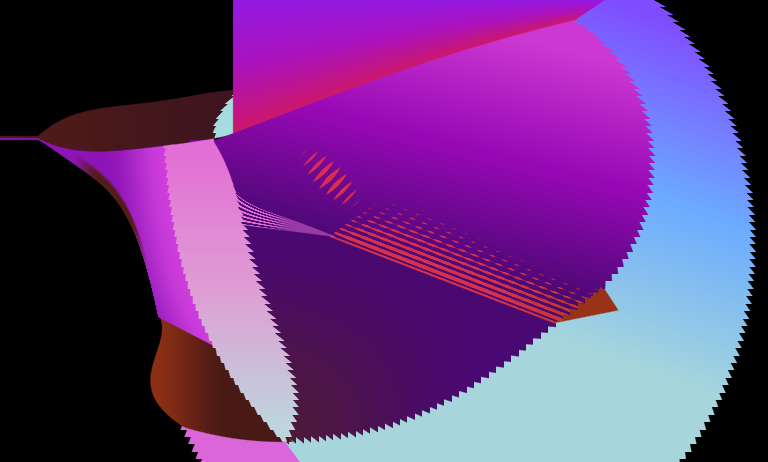
Reproduce this background procedurally as a WebGL 1 fragment shader.

```glsl
precision highp float;
// Folded ribbons of violet, pink and ice blue twisting over black.
// Each sheet is bounded by smooth five-knot curves, some with saw teeth,
// and layered back to front; crossing stripes make the red interference.

#define CANVAS vec2(7.68, 4.62)
#define TOOTH_RATE 13.5
#define TOOTH_SIZE 0.065
#define STRAND_RATE 16.0
#define STRAND_COUNT 6.0
#define BROWN vec3(0.32, 0.11, 0.09)
#define RUST vec3(0.60, 0.20, 0.09)
#define RED vec3(0.84, 0.19, 0.30)
#define PINK vec3(0.89, 0.43, 0.83)

uniform vec2 u_resolution;

// Quartic through five evenly spaced knots, s = 0..4
float curve(float s, float a, float b, float c, float d, float e) {
  s = clamp(s, 0.0, 4.0);
  float d2 = a - 2.0 * b + c;
  float d3 = d - 3.0 * c + 3.0 * b - a;
  float d4 = e - 4.0 * d + 6.0 * c - 4.0 * b + a;
  return a + s * (b - a + (s - 1.0) / 2.0 * (d2
    + (s - 2.0) / 3.0 * (d3 + (s - 3.0) / 4.0 * d4)));
}

// Coverage of the side where d is positive, one pixel soft
float cover(float d) {
  return clamp(0.5 + d * u_resolution.y / CANVAS.y * 0.8, 0.0, 1.0);
}

float tooth(float t) {
  return TOOTH_SIZE * (fract(t * TOOTH_RATE) - 0.5);
}

float wave(float t) {
  return 0.5 + 0.5 * cos(6.28318 * t);
}

vec3 ramp(vec3 a, vec3 b, vec3 c, float t) {
  return mix(mix(a, b, clamp(t, 0.0, 1.0)), c, clamp(t - 1.0, 0.0, 1.0));
}

void main() {
  // Canvas units, y pointing down
  vec2 p = gl_FragCoord.xy / u_resolution * CANVAS;
  p.y = CANVAS.y - p.y;
  float x = p.x, y = p.y;
  vec3 color = vec3(0.0);

  // Shared boundaries
  float petalS = (y - 1.42) / 0.75;
  float petalLeft = curve(petalS, 1.64, 1.72, 1.90, 2.25, 2.83);
  float petalRight = curve(petalS, 2.14, 2.42, 2.63, 2.90, 2.86);
  float wingS = (x - 0.38) / 0.49;
  float wingTop = curve(wingS, 1.36, 1.11, 1.04, 0.97, 0.90);
  float wingBase = curve(wingS, 1.38, 1.51, 1.49, 1.43, 1.34);
  float fanTop = curve((x - 2.15) / 0.9, 1.40, 1.06, 0.73, 0.44, 0.20);

  // Ice blue disc behind everything
  float dy2 = (y - 2.45) * (y - 2.45);
  float discEdge = 7.53 - 0.13 * dy2 - 0.005 * dy2 * dy2 + tooth(y);
  vec3 ice = ramp(vec3(0.50, 0.30, 1.0), vec3(0.42, 0.67, 1.0),
    vec3(0.65, 0.84, 0.86), (y - 0.25 - 0.35 * (x - 6.8)) / 1.8);
  color = mix(color, ice, cover(discEdge - x) * cover(x - 2.7));

  // Pink hem at the lower left
  float hem = cover(y - 4.2) * cover(x - 1.83 - 0.5 * (y - 4.28) + tooth(y));
  color = mix(color, vec3(0.86, 0.40, 0.85), hem * cover(2.85 + 0.75 * (y - 4.42) - x));

  // Brown wing with a pale sliver
  float wing = cover(y - wingTop) * cover(wingBase - y) * cover(2.35 - x);
  color = mix(color, mix(BROWN, vec3(0.24, 0.08, 0.12), x / 2.3), wing);
  float sliver = cover(x - 2.14 - 0.9 * (1.28 - y) * (1.28 - y) - 0.3 * max(1.28 - y, 0.0) + 0.5 * tooth(y));
  color = mix(color, vec3(0.65, 0.86, 0.88), wing * sliver);

  // Magenta panel at the top
  vec3 panelColor = ramp(vec3(0.58, 0.10, 0.88), vec3(0.67, 0.07, 0.74),
    vec3(0.80, 0.09, 0.42), 2.0 * y / max(fanTop, 0.15));
  float panel = cover(x - 2.33) * cover(fanTop + 0.02 - y) * cover(6.05 - 1.5 * y - x);
  color = mix(color, panelColor, panel);

  // Rust tab peeking out at the right
  float tab = cover(3.22 - 0.2 * (x - 5.6) - y) * cover(6.15 - 0.65 * (3.05 - y) - x);
  color = mix(color, RUST, tab * cover(x - 5.5) * cover(y - 2.82));

  // Violet fan
  float fanRight = curve((y - 0.2) / 0.7, 5.75, 6.37, 6.52, 6.40, 5.90) + tooth(y);
  float fanBase = curve((x - 2.8) / 0.8, 4.42, 4.33, 4.05, 3.52, 2.90) + tooth(x);
  float fan = cover(y - fanTop) * cover(fanRight - x) * cover(fanBase - y)
    * cover(x - 0.5 * (petalLeft + petalRight));
  float shade = y + 0.25 * (4.5 - x);
  vec3 fanColor = ramp(vec3(0.80, 0.22, 0.82), vec3(0.59, 0.03, 0.71),
    vec3(0.29, 0.03, 0.45), (shade - 0.2) / 1.25);
  fanColor = mix(fanColor, vec3(0.30, 0.10, 0.22),
    smoothstep(2.2, 4.3, y) * smoothstep(5.0, 2.6, x));

  // Red strands: two stripe families crossing inside a wedge
  float wedgeTop = curve((x - 3.3) / 0.65, 2.36, 2.03, 2.27, 2.60, 2.88);
  float wedgeBase = 2.37 + 0.385 * (x - 3.3);
  float h = (y - wedgeTop) / max(wedgeBase - wedgeTop, 0.01);
  float weave = mix(wave(0.6 * x * 9.0 + 0.8 * y * 9.0), 1.0, clamp(h, 0.0, 1.0));
  float strands = 0.65 * wave((wedgeBase - y) * STRAND_RATE) + 0.35 * weave;
  float red = smoothstep(-0.1, 0.15, strands - 1.0 + 0.58 * h);
  red *= cover(wedgeBase - y) * cover(y - wedgeTop) * cover(x - 3.3);
  fanColor = mix(fanColor, mix(RED, vec3(0.76, 0.22, 0.14), smoothstep(4.8, 6.0, x)), red);

  // Short slanted strokes above the wedge
  vec2 q = vec2(x + y - 5.08, x - y - 1.52) * 0.707;
  float inside = 1.0 - length(q / vec2(0.42, 0.17));
  fanColor = mix(fanColor, RED, smoothstep(0.0, 0.25, wave(q.x * 11.0) - 1.0 + 0.8 * inside));

  // Pale threads converging on the wedge tip
  float threadTop = curve((x - 2.2) / 0.2875, 1.75, 2.03, 2.15, 2.25, 2.36);
  float threadBase = 2.22 + 0.13 * (x - 2.2);
  float k = (y - threadTop) / max(threadBase - threadTop, 0.012);
  float thread = smoothstep(0.35, 0.75, wave(k * STRAND_COUNT));
  thread = mix(thread, 0.5, smoothstep(2.6, 3.0, x)) * cover(3.35 - x);
  fanColor = mix(fanColor, PINK, thread * cover(y - threadTop) * cover(threadBase - y));
  color = mix(color, fanColor, fan);

  // Rust fold at the lower left
  float foldLeft = curve((y - 3.17) / 0.28, 1.60, 1.59, 1.51, 1.56, 1.87);
  float foldBase = 4.42 - 0.15 * (2.83 - x) * (2.83 - x);
  float fold = cover(x - foldLeft) * cover(foldBase - y) * cover(y - 3.1) * cover(petalLeft + 0.1 - x);
  color = mix(color, mix(RUST * 0.92, BROWN * 0.9, smoothstep(1.5, 2.3, x)), fold);

  // Magenta body sweeping down from the wing tip
  float bodyBase = curve((x - 0.38) / 0.3, 1.40, 1.60, 1.82, 2.20, 3.17) + 0.52 * max(x - 1.58, 0.0);
  float body = cover(y - wingBase) * cover(bodyBase - y) * cover(petalLeft + 0.1 - x);
  vec3 bodyColor = mix(vec3(0.56, 0.08, 0.72), vec3(0.80, 0.24, 0.86),
    smoothstep(0.6, 0.0, petalLeft - x));
  float rim = smoothstep(0.14, 0.08, bodyBase - y) * smoothstep(0.7, 1.0, x) * smoothstep(1.5, 1.3, x);
  color = mix(color, mix(bodyColor, BROWN, rim), body);

  // Pale petal in front
  float petal = cover(x - petalLeft + 0.4 * tooth(y)) * cover(petalRight + smoothstep(1.7, 2.5, y) * tooth(y) - x)
    * cover(y - wingBase) * cover(4.42 - y);
  vec3 petalColor = ramp(PINK, vec3(0.87, 0.62, 0.83), vec3(0.74, 0.84, 0.87), (y - 1.5) / 1.4);
  color = mix(color, petalColor, petal);

  gl_FragColor = vec4(color, 1.0);
}
```
